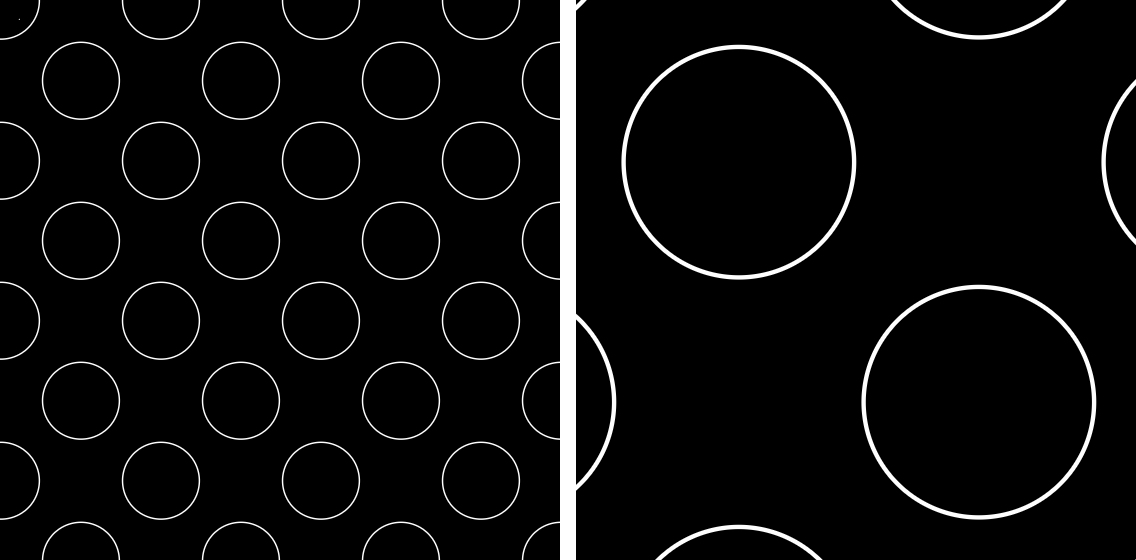
Left: the whole. Right: its middle third, enlarged.
A Shadertoy shader for this pattern:

```glsl
// Staggered grid of thin white ring outlines on black, with one tiny speck.
#define REPEATS 3.5
#define RADIUS 0.0686
#define LINE_WIDTH 0.0026
#define GRID_ORIGIN vec2(0.0017, 0.9987)
#define SPECK_CENTER vec2(0.0345, 0.9655)
#define SPECK_RADIUS 0.0009
#define BACKGROUND vec3(0.0)
#define LINE_COLOR vec3(0.995)

// Distance to the nearest center of a square grid with the given period.
float gridDistance(vec2 p, float period) {
    return length((fract(p / period + 0.5) - 0.5) * period);
}

// Edge coverage of a signed distance, smoothed over one pixel.
float coverage(float dist, float pixel) {
    return clamp(0.5 - dist / pixel, 0.0, 1.0);
}

void mainImage(out vec4 fragColor, in vec2 fragCoord) {
    vec2 uv = fragCoord / iResolution.y;
    float pixel = 1.0 / iResolution.y;
    float period = 1.0 / REPEATS;

    // Two square grids, the second shifted by half a period both ways
    vec2 p = uv - GRID_ORIGIN;
    float center = min(gridDistance(p, period),
                       gridDistance(p + 0.5 * period, period));
    float ring = abs(center - RADIUS) - 0.5 * LINE_WIDTH;

    // Lone speck inside the corner ring
    float speck = length(uv - SPECK_CENTER) - SPECK_RADIUS;

    float ink = coverage(min(ring, speck), pixel);
    fragColor = vec4(mix(BACKGROUND, LINE_COLOR, ink), 1.0);
}
```
